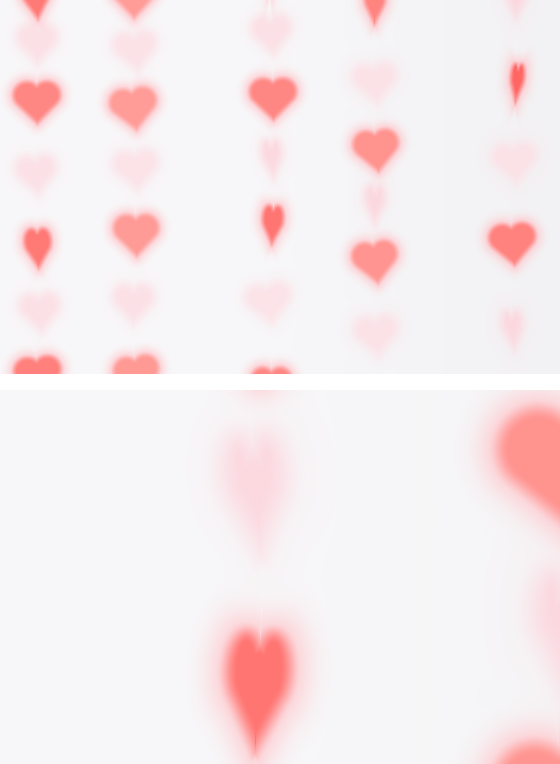
Top, the full canvas; bottom, a detail of the centre.
This background is drawn by a Shadertoy shader. Its source:

```glsl
// Five hanging strands of softly blurred hearts, red and pale pink, on near white.

const int STRANDS = 5;
const int HEARTS = 7;
const vec3 PALE = vec3(0.985, 0.885, 0.905);
const vec3 PALE_EDGE_ON = vec3(0.990, 0.800, 0.835);
const vec3 CORAL = vec3(1.0, 0.630, 0.610);
const vec3 RED = vec3(1.0, 0.360, 0.350);
const vec3 GLOW = vec3(1.0, 0.760, 0.780);
const float FULL_WIDTH = 0.064;   // half width of a heart facing the viewer
const float HEIGHT = 0.104;       // vertical size of one heart unit

float hash(vec2 p) {
    return fract(sin(dot(p, vec2(127.1, 311.7))) * 43758.5453);
}

vec2 rotate(vec2 p, float angle) {
    float c = cos(angle), s = sin(angle);
    return vec2(c * p.x - s * p.y, s * p.x + c * p.y);
}

// Signed distance to a heart with its tip at the origin
float heart(vec2 p) {
    p.x = abs(p.x);
    if (p.x + p.y > 1.0) return length(p - vec2(0.25, 0.75)) - 0.3536;
    vec2 a = p - vec2(0.0, 1.0);
    vec2 b = p - 0.5 * max(p.x + p.y, 0.0);
    return sqrt(min(dot(a, a), dot(b, b))) * sign(p.x - p.y);
}

// Distance to a centred heart stretched by size, corrected by its gradient
float stretchedHeart(vec2 p, vec2 size) {
    vec2 q = p / size + vec2(0.0, 0.55);
    vec2 e = vec2(0.01, 0.0);
    float d = heart(q);
    vec2 slope = vec2(heart(q + e.xy) - heart(q - e.xy),
                      heart(q + e.yx) - heart(q - e.yx)) / (2.0 * e.x);
    return d / max(length(slope / size), 0.5 / size.y);
}

// Height along a strand; path = start, step, bend, wobble
float strandDrop(vec4 path, float k) {
    return path.x + path.y * k + path.z * k * k + path.w * sin(1.3 * k - 0.5);
}

// How edge-on a heart hangs, 0..1; twist = first turn, period
float edgeOn(vec2 twist, float k) {
    float c = 0.5 + 0.5 * cos(6.2832 * (k - twist.x) / twist.y);
    return c * c;
}

vec3 paintPale(vec3 col, float d, float narrow) {
    float body = 1.0 - smoothstep(-0.022, 0.020, d);
    float haze = exp(-pow(max(d, 0.0) / 0.035, 2.0));
    col = mix(col, PALE, 0.16 * haze);
    return mix(col, mix(PALE, PALE_EDGE_ON, narrow), 0.92 * body);
}

vec3 paintRed(vec3 col, float d, float tone) {
    float body = 1.0 - smoothstep(-0.011, 0.009, d);
    float glow = exp(-pow(max(d + 0.004, 0.0) / 0.022, 2.0));
    col = mix(col, GLOW, 0.75 * glow);
    return mix(col, mix(CORAL, RED, tone), body);
}

void mainImage(out vec4 fragColor, in vec2 fragCoord) {
    vec2 p = fragCoord / iResolution.y;
    float right = fragCoord.x / iResolution.x;

    // Strand layout: x, path along the strand, twist (turn, period, depth, tone)
    float strandX[STRANDS] = float[](0.103, 0.361, 0.725, 1.006, 1.377);
    vec4 path[STRANDS] = vec4[](
        vec4(-0.012, 0.143, 0.0051, -0.023), vec4(-0.006, 0.139, 0.0050, 0.0),
        vec4(-0.076, 0.154, 0.0049, 0.016), vec4(0.027, 0.176, 0.0, 0.029),
        vec4(-0.230, 0.223, 0.0, 0.008));
    vec4 twist[STRANDS] = vec4[](
        vec4(0.0, 4.0, 0.027, 0.42), vec4(0.0, 5.0, 0.006, 0.05),
        vec4(3.5, 3.5, 0.053, 0.32), vec4(0.0, 3.0, 0.035, 0.16),
        vec4(1.6, 4.0, 0.055, 0.50));

    // Softly lit wall
    vec3 col = mix(vec3(0.970, 0.970, 0.977), vec3(0.950, 0.947, 0.955),
                   smoothstep(0.35, 1.0, right));

    // Pale hearts first (odd places), red hearts over them (even places)
    for (int layer = 0; layer < 2; layer++) {
        for (int s = 0; s < STRANDS; s++) {
            for (int i = 1 - layer; i < HEARTS; i += 2) {
                float k = float(i);
                vec2 id = vec2(float(s), k);
                float turn = edgeOn(twist[s].xy, k);
                float narrow = turn * twist[s].z / FULL_WIDTH;
                float sway = (hash(id) - 0.5) * 0.012;
                vec2 center = vec2(strandX[s] + sway, 1.0 - strandDrop(path[s], k));
                float tilt = -0.08 + 0.16 * (hash(id + 9.0) - 0.5) + 0.12 * narrow;
                float halfWidth = FULL_WIDTH * (1.0 - narrow);
                vec2 size = vec2(halfWidth / 0.604, HEIGHT * (1.0 - 0.12 * narrow));
                float d = stretchedHeart(rotate(p - center, tilt), size);
                float tone = twist[s].w + 0.5 * narrow + 0.12 * (hash(id + 4.0) - 0.5);
                col = layer == 0 ? paintPale(col, d, narrow)
                                 : paintRed(col, d, clamp(tone, 0.0, 1.0));
            }
        }
    }
    fragColor = vec4(col, 1.0);
}
```
